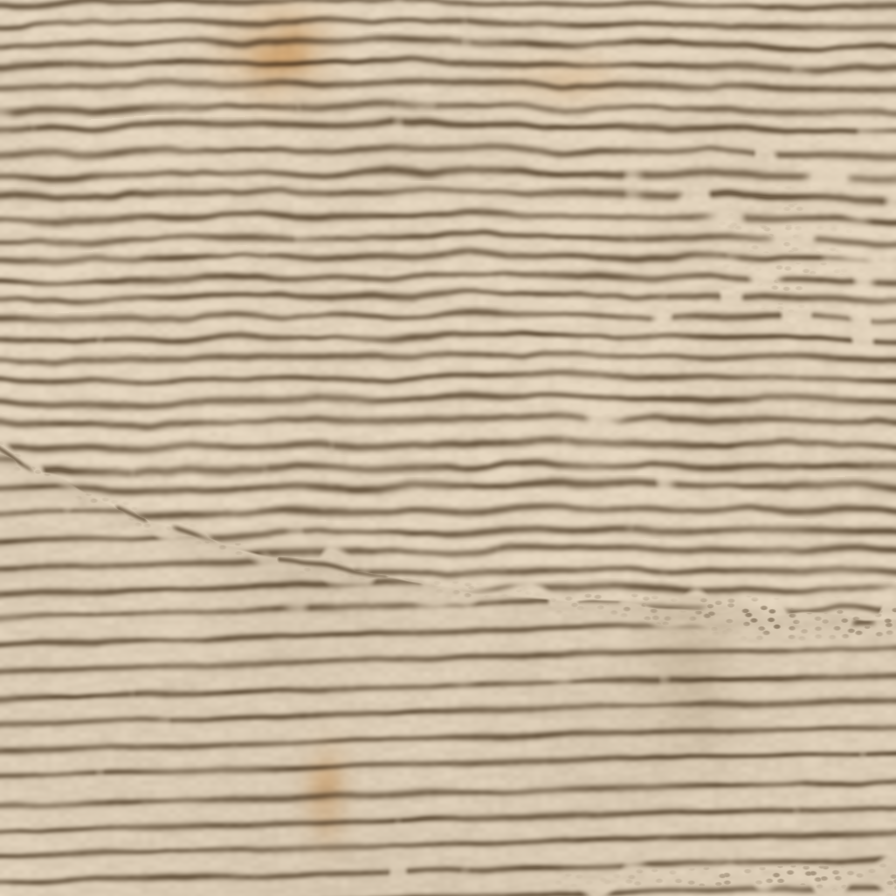
Reproduce this texture procedurally as a three.js fragment shader.

```glsl
// Weathered pale wood: fine dark grooves run across a cream ground.
// Two beds of grooves, tight and wavy above, wide and tilted below, meet at a
// curved worn seam; layered sines bend them, cellular pits and stains age them.

varying vec2 vUv;

const vec3 CREAM = vec3(0.885, 0.825, 0.735);
const vec3 GROOVE_BROWN = vec3(0.455, 0.385, 0.295);
const vec3 RUST_TINT = vec3(0.93, 0.82, 0.68);
const vec3 GREY_TINT = vec3(0.93, 0.92, 0.90);

float hash(vec2 p) {
  return fract(sin(dot(p, vec2(127.1, 311.7))) * 4375.85);
}

float noise(vec2 p) {
  vec2 cell = floor(p);
  vec2 f = fract(p);
  f = f * f * (3.0 - 2.0 * f);
  float low = mix(hash(cell), hash(cell + vec2(1.0, 0.0)), f.x);
  float high = mix(hash(cell + vec2(0.0, 1.0)), hash(cell + 1.0), f.x);
  return mix(low, high, f.y);
}

// Distance to the nearest scattered point
float cellular(vec2 p) {
  vec2 cell = floor(p);
  float nearest = 2.0;
  for (int j = -1; j <= 1; j++) {
    for (int i = -1; i <= 1; i++) {
      vec2 c = cell + vec2(float(i), float(j));
      vec2 point = c + vec2(hash(c), hash(c + 37.2));
      nearest = min(nearest, distance(p, point));
    }
  }
  return nearest;
}

// Soft elliptical patch, 1 at its centre
float patchAt(vec2 p, vec2 centre, vec2 radius) {
  vec2 q = (p - centre) / radius;
  return exp(-dot(q, q));
}

// Shared bending of neighbouring grooves
float bend(vec2 p) {
  return 0.0035 * sin(5.0 * p.x + 3.0 * p.y)
       + 0.0016 * sin(21.0 * p.x + 7.0 * p.y + 1.0)
       + 0.0010 * sin(49.0 * p.x - 12.0 * p.y)
       + 0.0030 * sin(19.0 * p.y);
}

// Darkness of a bed of grooves; wobble is a share of the spacing
float grooves(vec2 p, float spacing, float width, float wobble, float worn, float seed) {
  float v = p.y / spacing;
  float id = floor(v) + seed;
  float sway = noise(vec2(p.x * 19.0, id * 7.3)) - 0.5;
  sway += 0.5 * (noise(vec2(p.x * 48.0, id * 9.1)) - 0.5);
  float shift = 0.16 * (hash(vec2(id, 4.0)) - 0.5);
  float d = (fract(v) - 0.5 - shift - sway * wobble) * spacing;
  float thick = width * mix(0.78, 1.2, noise(vec2(p.x * 11.0, id * 3.7)));
  float strength = mix(0.62, 1.08, noise(vec2(p.x * 15.0, id * 5.3)));
  float kept = smoothstep(worn - 0.09, worn + 0.09, noise(vec2(p.x * 27.0, id * 11.7)));
  return exp(-d * d / (thick * thick)) * strength * mix(0.06, 1.0, kept);
}

void main() {
  vec2 p = vUv;

  // Seam between the beds, falling from left to right
  float seamY = 0.30 + 0.20 * exp(-3.0 * p.x);
  seamY += 0.009 * (noise(vec2(p.x * 30.0, 2.0)) - 0.5);
  float fromSeam = p.y - seamY;
  float upper = smoothstep(-0.002, 0.002, fromSeam);
  float nearSeam = exp(-fromSeam * fromSeam / 0.0005);

  // Where grooves are broken
  float worn = 0.03 + 0.33 * nearSeam
    + 0.36 * patchAt(p, vec2(0.88, 0.72), vec2(0.15, 0.13))
    + 0.30 * patchAt(p, vec2(0.88, 0.30), vec2(0.18, 0.04))
    + 0.25 * patchAt(p, vec2(0.70, 0.50), vec2(0.10, 0.08))
    + 0.45 * patchAt(p, vec2(0.90, 0.02), vec2(0.38, 0.03));

  // Both beds of grooves
  float curve = bend(p);
  vec2 wavy = vec2(p.x, p.y + curve);
  vec2 tilted = vec2(p.x, p.y - 0.032 * p.x + 0.008 * p.x * p.x + 0.35 * curve);
  float tight = grooves(wavy, 0.0234, 0.0046, 0.20, worn, 0.0);
  float wide = 0.93 * grooves(tilted, 0.0295, 0.0041, 0.07, worn, 60.0);
  float dark = mix(wide, tight, upper);

  // Crack along the seam and pits in the worn places
  float crack = exp(-fromSeam * fromSeam / 0.000012);
  crack *= smoothstep(0.42, 0.62, noise(vec2(p.x * 34.0, 8.0)));
  crack *= 0.8 * (1.0 - smoothstep(0.38, 0.50, p.x));
  float pits = 1.0 - smoothstep(0.12, 0.34, cellular(p * vec2(62.0, 95.0)));
  pits *= smoothstep(0.22, 0.60, worn) * noise(p * 38.0);
  dark = max(dark, max(crack, 0.75 * pits));

  // Mottled ground: fine grain, fibres and broad shading
  float grain = noise(p * vec2(130.0, 190.0)) - 0.5;
  float fibre = noise(p * vec2(42.0, 150.0)) - 0.5;
  float broad = noise(p * 6.0) - 0.5;
  dark += 0.075 * grain + 0.07 * fibre + 0.06 * broad;
  dark += 0.07 * (1.0 - upper) + 0.05 * nearSeam;
  vec3 color = mix(CREAM, GROOVE_BROWN, clamp(dark, -0.04, 1.04));

  // Stains
  float rust = patchAt(p, vec2(0.31, 0.94), vec2(0.05, 0.045));
  rust += 0.8 * patchAt(p, vec2(0.365, 0.115), vec2(0.022, 0.045));
  rust += 0.45 * patchAt(p, vec2(0.63, 0.91), vec2(0.06, 0.025));
  float grey = patchAt(p, vec2(0.77, 0.25), vec2(0.05, 0.09));
  color *= mix(vec3(1.0), RUST_TINT, rust * (0.6 + 0.8 * noise(p * 30.0)));
  color *= mix(vec3(1.0), GREY_TINT, grey);

  gl_FragColor = vec4(color, 1.0);
}
```
